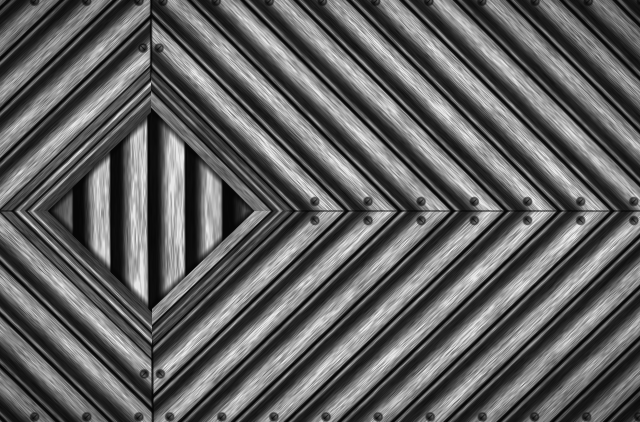
Give the GLSL for this texture, as a Shadertoy shader.

```glsl
// Monochrome wooden panel: mitred diagonal laths form nested chevrons around
// a framed diamond opening with vertical slats. A diamond distance drives lath
// profiles and mouldings; stretched value noise supplies the wood grain.
#define CENTER vec2(0.358, 0.500)
#define LATH_PITCH 0.126
#define RIGHT_START 0.337
#define LEFT_START 0.358
#define OPENING 0.245
#define SLAT_PITCH 0.0886
#define SCREW_RADIUS 0.0085
#define GRAIN_AMOUNT 0.50
#define VIGNETTE 0.42

float hash(vec2 p) {
    vec3 q = fract(vec3(p.xyx) * 0.1031);
    q += dot(q, q.yzx + 33.33);
    return fract((q.x + q.y) * q.z);
}

float noise(vec2 p) {
    vec2 cell = floor(p), f = fract(p);
    f = f * f * (3.0 - 2.0 * f);
    return mix(mix(hash(cell), hash(cell + vec2(1, 0)), f.x),
               mix(hash(cell + vec2(0, 1)), hash(cell + vec2(1, 1)), f.x), f.y);
}

// Wood fibres: x runs across the fibres, y along them.
float grain(vec2 p) {
    return 0.45 * noise(p * vec2(230.0, 16.0))
         + 0.35 * noise(p * vec2(420.0, 55.0) + 17.0)
         + 0.20 * noise(p * vec2(40.0, 9.0) + 41.0);
}

float line(float distanceTo, float width, float aa) {
    return 1.0 - smoothstep(width - aa, width + aa, abs(distanceTo));
}

// Rounded lath: narrow lip, shaded hollow, broad lit shoulder, black joint.
float lathProfile(float u, float aa) {
    float tone = mix(0.10, 0.68, smoothstep(0.27, 0.67, u));
    tone *= 1.0 - 0.25 * smoothstep(0.74, 0.93, u);
    tone += 0.38 * exp(-pow((u - 0.10) / 0.045, 2.0));
    float joint = min(u, 1.0 - u);
    return tone * mix(0.12, 1.0, smoothstep(0.015, 0.045 + aa, joint));
}

// Moulded border between the opening and the first lath.
float frameProfile(float d, bool right, bool upper, float aa) {
    if (right) {
        float face = upper ? 0.42 : 0.54;
        float tone = mix(face, 0.16, smoothstep(0.284 - aa, 0.284 + aa, d));
        tone += 0.32 * line(d - 0.307, 0.004, 0.004);
        tone += 0.16 * line(d - 0.325, 0.005, 0.005);
        return tone * (1.0 - 0.8 * line(d - 0.288, 0.002, aa));
    }
    float tone = mix(0.20, 0.32, smoothstep(0.25, 0.31, d));
    tone += 0.30 * line(d - 0.283, 0.004, 0.003);
    tone += 0.35 * line(d - 0.316, 0.004, 0.003);
    tone *= 1.0 - 0.8 * line(d - 0.296, 0.003, 0.002);
    return tone * (1.0 - 0.8 * line(d - 0.328, 0.004, 0.003));
}

// Vertical slats, lit from the right with deep gaps between them.
float slats(vec2 p, float d, float aa) {
    float t = p.x / SLAT_PITCH + 0.04;
    float u = fract(t);
    float tone = mix(0.035, 0.62, smoothstep(0.18, 0.60, u));
    tone *= 1.0 - smoothstep(0.92 - aa, 0.98, u);
    tone *= 0.55 + 0.9 * grain(p + floor(t) * 0.37);
    tone *= mix(1.15, 0.45, smoothstep(0.12, 0.22, abs(p.x)));
    return tone * mix(0.25, 1.0, smoothstep(0.0, 0.025, OPENING - d));
}

// Domed screw head, slotted and ringed by shadow.
float screw(float tone, vec2 p, float aa) {
    float r = length(p);
    tone *= 1.0 - 0.65 * (1.0 - smoothstep(SCREW_RADIUS, SCREW_RADIUS * 1.6, r));
    float head = 0.25 + 0.18 * (p.x + p.y) / SCREW_RADIUS;
    head *= 1.0 - 0.7 * line(p.x - p.y, 0.0016, aa);
    return mix(tone, head, 1.0 - smoothstep(SCREW_RADIUS * 0.8 - aa, SCREW_RADIUS * 0.8 + aa, r));
}

// Offset to the nearest member of a horizontal row of screws.
vec2 rowOffset(vec2 p, float start, float pitch, float y) {
    return vec2(p.x - start - pitch * floor((p.x - start) / pitch + 0.5), p.y - y);
}

void mainImage(out vec4 fragColor, in vec2 fragCoord) {
    float aa = 1.0 / iResolution.y;
    vec2 uv = fragCoord / iResolution.y;
    vec2 p = uv - CENTER;
    p.x -= 0.008 * max(-p.y, 0.0);
    bool right = p.x > 0.0, upper = p.y > 0.0;

    // Each quadrant has its own slight mitre angle.
    float slope = upper ? (right ? 1.0 : 0.955) : (right ? 0.95 : 0.98);
    float d = abs(p.x) + abs(p.y) / slope;
    float along = abs(p.x) - abs(p.y);
    float start = right ? RIGHT_START : LEFT_START;
    float lath = (d - start) / LATH_PITCH;
    float quadrant = (right ? 1.0 : 0.0) + (upper ? 2.0 : 0.0);
    float fibres = grain(vec2(d, along + quadrant * 3.7 + floor(lath) * 0.61));

    // Laths, frame and opening.
    float u = fract(lath);
    float wood = lathProfile(right ? u : 1.0 - u, aa / LATH_PITCH);
    wood = mix(frameProfile(d, right, upper, aa), wood, smoothstep(start - aa, start + aa, d));
    wood *= 1.0 + GRAIN_AMOUNT * 2.0 * (fibres - 0.5);
    float tone = mix(slats(p, d, aa / SLAT_PITCH), wood, smoothstep(OPENING - aa, OPENING + aa, d));

    // Mitre joints on both axes.
    float outside = smoothstep(0.315, 0.335, d);
    float mitre = max(line(p.x, 0.0025, aa), line(p.y, 0.0013, aa));
    tone *= 1.0 - 0.82 * outside * mitre;

    // Screw rows along the edges and centre, and pairs beside the upright joint.
    if (right && p.x > 0.34)
        tone = screw(tone, rowOffset(vec2(uv.x, abs(p.y)), 0.746, LATH_PITCH, 0.0225), aa);
    float edgeStart = right ? (upper ? 0.386 : 0.402) : 0.082;
    tone = screw(tone, rowOffset(uv, edgeStart, 0.1235 + (right && upper ? 0.0025 : 0.0),
                                 upper ? 0.997 : 0.012), aa);
    tone = screw(tone, vec2(abs(p.x) - 0.019, abs(p.y) - 0.386), aa);

    // Darkened corners.
    vec2 edge = fragCoord / iResolution.xy - 0.5;
    tone *= 1.08 - VIGNETTE * smoothstep(0.12, 0.50, dot(edge, edge));
    fragColor = vec4(vec3(clamp(tone, 0.025, 0.9)), 1.0);
}
```
